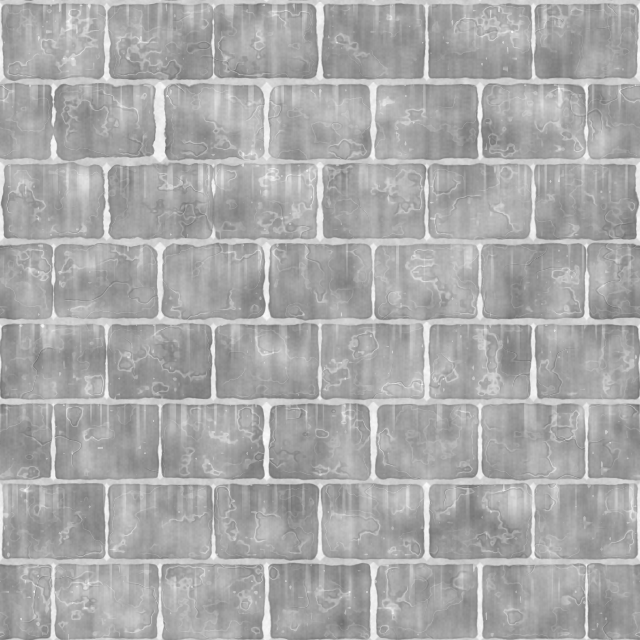
Write a Shadertoy shader that draws this texture.

```glsl
// Weathered grey stone blocks in running bond with uneven pale mortar, seamless.

const vec2  GRID         = vec2(6.0, 8.0);     // blocks across and down
const float ROW_SHIFT    = 0.0025;             // courses sit slightly low
const float BED_HALF     = 0.0042;             // half height of horizontal joints
const vec2  HEAD_HALF    = vec2(0.0008, 0.0048); // range of vertical half widths
const vec2  WEAR_CENTER  = vec2(0.21, 0.72);   // where the joints are most eroded
const float WEAR_WIDTH   = 0.0036;
const vec2  CORNER       = vec2(0.005, 0.015); // range of corner radii
const float ROUGHNESS    = 0.010;              // raggedness of block edges
const float STONE_TONE   = 0.675;
const float BED_TONE     = 0.81;
const float HEAD_TONE    = 0.93;
const float RIM_DEPTH    = 0.014;              // inset of the wavy rim line

float hash(vec2 p) {
    return fract(sin(dot(p, vec2(127.1, 311.7))) * 43758.5453);
}

// Value noise that wraps after freq lattice cells
float noise(vec2 uv, vec2 freq, float seed) {
    vec2 p = uv * freq;
    vec2 i = floor(p), f = fract(p);
    f = f * f * (3.0 - 2.0 * f);
    vec2 a = mod(i, freq) + seed, b = mod(i + 1.0, freq) + seed;
    return mix(mix(hash(a), hash(vec2(b.x, a.y)), f.x),
               mix(hash(vec2(a.x, b.y)), hash(b), f.x), f.y);
}

float fbm(vec2 uv, vec2 freq, float seed) {
    float sum = 0.0, amp = 0.533;
    for (int k = 0; k < 4; k++) {
        sum += amp * noise(uv, freq, seed);
        freq *= 2.0;
        amp *= 0.5;
        seed += 17.3;
    }
    return sum;
}

// Soft line where value crosses zero
float line(float value, float width) {
    return 1.0 - smoothstep(0.0, width, abs(value));
}

// Half width of one vertical joint; it tapers along its height
float headHalf(vec2 id, float y, float wear) {
    float h = hash(id + 3.7);
    float taper = 1.0 + 0.7 * (hash(id + 8.1) - 0.5) * (2.0 * y - 1.0);
    return mix(HEAD_HALF.x, HEAD_HALF.y, h) * taper
         + WEAR_WIDTH * wear * smoothstep(0.1, 0.6, h);
}

void mainImage(out vec4 fragColor, in vec2 fragCoord) {
    vec2 uv = fragCoord / iResolution.xy;
    float px = 1.0 / min(iResolution.x, iResolution.y);

    // Block layout: every second course moves by half a block
    vec2 p = (uv + vec2(0.0, ROW_SHIFT)) * GRID;
    float row = mod(floor(p.y), GRID.y);
    p.x -= 0.5 * (1.0 - mod(row, 2.0));
    vec2 f = fract(p), size = 1.0 / GRID;
    vec2 id = vec2(mod(floor(p.x), GRID.x), row);
    vec2 nextId = vec2(mod(id.x + 1.0, GRID.x), row);
    vec2 low = f * size, high = size - low;

    // Inset distance from the joints, with rounded and ragged edges
    vec2 away = abs(fract(uv - WEAR_CENTER + 0.5) - 0.5);
    float wear = exp(-dot(away, away) * 26.0);
    float side = min(low.x - headHalf(id, f.y, wear),
                     high.x - headHalf(nextId, f.y, wear));
    float bed = min(low.y, high.y) - BED_HALF;
    float radius = mix(CORNER.x, CORNER.y, hash(id + 5.3)) + 0.006 * wear;
    float edge = min(min(side, bed),
                     radius - length(max(radius - vec2(side, bed), 0.0)));
    float rough = fbm(uv, vec2(44.0), 11.0) - 0.5;
    edge += rough * ROUGHNESS * (0.7 + 0.9 * wear);

    // Cloudy stone with vertical weathering and fine grain
    float cloud = fbm(uv, vec2(15.0, 18.0), 23.0) - 0.5;
    float stain = fbm(uv, vec2(84.0, 9.0), 37.0) - 0.5;
    float grain = noise(uv, vec2(300.0), 41.0) - 0.5;
    float stone = STONE_TONE + 0.30 * cloud + 0.16 * stain + 0.035 * grain
                + 0.035 * (hash(id + 1.9) - 0.5);

    // Dark worn border with a wavy, broken rim line
    float wave = fbm(uv, vec2(26.0, 28.0), 53.0) - 0.5;
    float broken = smoothstep(0.35, 0.65, noise(uv, vec2(30.0), 61.0));
    float depth = edge + 0.050 * wave;
    stone -= 0.065 * (1.0 - smoothstep(0.003, 0.020, depth));
    stone -= 0.055 * (1.0 - smoothstep(0.0, 0.005, edge));
    stone += 0.10 * broken * line(depth - RIM_DEPTH, 0.0022);
    stone -= 0.06 * broken * line(depth - RIM_DEPTH - 0.003, 0.0025);
    stone += 0.06 * (1.0 - broken) * line(depth - 0.5 * RIM_DEPTH, 0.002);

    // Faint cleft lines across the face
    float cleft = fbm(uv, vec2(11.0, 14.0), 71.0) - 0.5;
    float cleftMask = smoothstep(0.5, 0.75, noise(uv, vec2(17.0), 83.0));
    stone += cleftMask * (0.06 * line(cleft, 0.012) - 0.06 * line(cleft - 0.016, 0.014));

    // Lime runs below the upper joint and pale flecks near the edges
    float run = smoothstep(0.58, 0.9, noise(uv, vec2(190.0, 14.0), 97.0));
    stone += 0.12 * run * (1.0 - smoothstep(0.01, 0.085, high.y));
    float fleck = smoothstep(0.86, 0.96, noise(uv, vec2(150.0, 120.0), 101.0));
    stone += 0.17 * fleck * broken * (1.0 - smoothstep(0.004, 0.022, edge));

    // Mortar: grey in the beds, nearly white in the vertical joints
    float mortar = mix(BED_TONE, HEAD_TONE, smoothstep(-0.002, 0.003, bed - side));
    mortar += 0.12 * (fbm(uv, vec2(70.0), 113.0) - 0.5) + 0.04 * grain;

    float tone = mix(mortar, stone, smoothstep(-px, px, edge));
    fragColor = vec4(vec3(clamp(tone, 0.0, 1.0)), 1.0);
}
```
